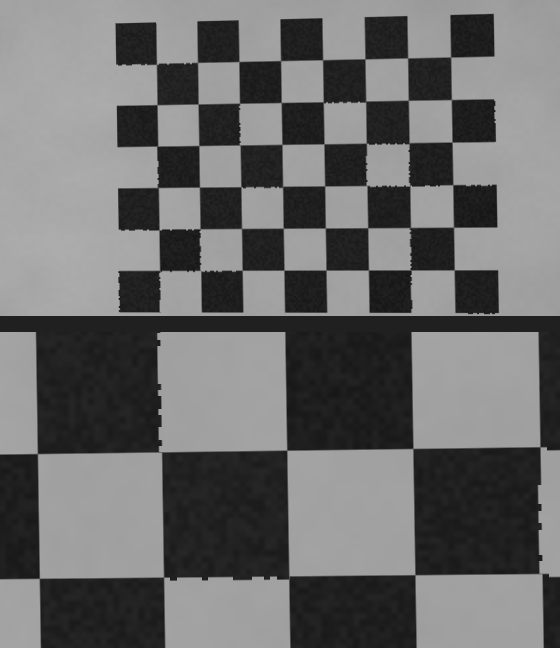
Top: the whole. Bottom: its middle third, enlarged.
Write a Shadertoy shader that draws this pattern.

```glsl
// Dark 9 by 7 checkerboard printed on grey paper, seen at a slight tilt, with ragged ink edges.

const vec2 BOARD_CELLS = vec2(9.0, 7.0);
// Board corners in canvas heights.
const vec2 BOTTOM_LEFT  = vec2(0.3796, 0.0116);
const vec2 BOTTOM_RIGHT = vec2(1.5787, 0.0093);
const vec2 TOP_RIGHT    = vec2(1.5625, 0.9560);
const vec2 TOP_LEFT     = vec2(0.3657, 0.9259);

const float PAPER_LEFT  = 0.667;
const float PAPER_RIGHT = 0.630;
const float PAPER_MOTTLE = 0.022;
const float CORNER_SHADE = 0.035;
const float INK = 0.122;
const float INK_TILE_SPREAD = 0.018;
const float INK_GRAIN = 0.045;
const float GRAIN_SCALE = 150.0;
const float WORN_EDGE_SHARE = 0.2;
const float TOOTH_DEPTH = 0.025;
const float TEETH_PER_CELL = 20.0;
const float EDGE_BLUR_PIXELS = 0.8;

float hash(vec2 p) {
    vec3 q = fract(vec3(p.xyx) * 0.1031);
    q += dot(q, q.yzx + 33.33);
    return fract((q.x + q.y) * q.z);
}

float valueNoise(vec2 p) {
    vec2 i = floor(p);
    vec2 f = fract(p);
    f = f * f * (3.0 - 2.0 * f);
    float low  = mix(hash(i), hash(i + vec2(1.0, 0.0)), f.x);
    float high = mix(hash(i + vec2(0.0, 1.0)), hash(i + 1.0), f.x);
    return mix(low, high, f.y);
}

float cross2(vec2 a, vec2 b) { return a.x * b.y - a.y * b.x; }

// Perspective map from the canvas to the unit square of the board.
vec2 canvasToBoard(vec2 p) {
    vec2 skew = BOTTOM_LEFT - BOTTOM_RIGHT + TOP_RIGHT - TOP_LEFT;
    vec2 rightSide = BOTTOM_RIGHT - TOP_RIGHT;
    vec2 topSide = TOP_LEFT - TOP_RIGHT;
    float area = cross2(rightSide, topSide);
    float g = cross2(skew, topSide) / area;
    float h = cross2(rightSide, skew) / area;
    mat3 boardToCanvas = mat3(
        vec3(BOTTOM_RIGHT * (1.0 + g) - BOTTOM_LEFT, g),
        vec3(TOP_LEFT * (1.0 + h) - BOTTOM_LEFT, h),
        vec3(BOTTOM_LEFT, 1.0));
    vec3 q = inverse(boardToCanvas) * vec3(p, 1.0);
    return q.xy / q.z;
}

// Serrated offset on a random share of the cell edges.
float edgeTeeth(vec2 edge, float along, float seed) {
    float worn = step(hash(edge + seed), WORN_EDGE_SHARE);
    float tooth = hash(vec2(floor(along * TEETH_PER_CELL), seed + edge.x));
    return worn * TOOTH_DEPTH * step(0.5, tooth);
}

// Coverage of dark ink; q is in cells, blur is the edge half-width in cells.
float inkCoverage(vec2 q, float blur) {
    vec2 nearest = floor(q + 0.5);
    vec2 cell = floor(q);
    q += vec2(edgeTeeth(vec2(nearest.x, cell.y), q.y, 17.0),
              edgeTeeth(vec2(cell.x, nearest.y), q.x, 61.0));

    vec2 line = clamp(nearest, vec2(1.0), BOARD_CELLS - 1.0);
    vec2 side = clamp((q - line) / blur, -1.0, 1.0);
    float parity = 1.0 - 2.0 * mod(line.x + line.y, 2.0);
    float checker = 0.5 + 0.5 * parity * side.x * side.y;

    vec2 inset = min(q, BOARD_CELLS - q);
    return checker * smoothstep(-blur, blur, min(inset.x, inset.y));
}

float paperTone(vec2 p, float aspect) {
    float tone = mix(PAPER_LEFT, PAPER_RIGHT, smoothstep(0.1, 0.8, p.x));
    tone += 0.015 * smoothstep(1.3, 1.75, p.x);
    vec2 fromCentre = (p - vec2(0.5 * aspect, 0.42)) / vec2(0.5 * aspect, 0.6);
    tone -= CORNER_SHADE * smoothstep(0.75, 1.5, length(fromCentre));
    tone += PAPER_MOTTLE * (valueNoise(p * 9.0) - 0.5);
    return tone + 0.01 * (valueNoise(p * 60.0) - 0.5);
}

float inkTone(vec2 p, vec2 cell) {
    float tone = INK + INK_TILE_SPREAD * (hash(cell + 5.0) - 0.5);
    tone += 0.012 * (p.y - p.x * 0.6);
    return tone + INK_GRAIN * (valueNoise(p * GRAIN_SCALE) - 0.5);
}

void mainImage(out vec4 fragColor, in vec2 fragCoord) {
    vec2 p = fragCoord / iResolution.y;
    vec2 q = canvasToBoard(p) * BOARD_CELLS;
    float cellHeight = distance(TOP_LEFT, BOTTOM_LEFT) / BOARD_CELLS.y;
    float blur = EDGE_BLUR_PIXELS / (iResolution.y * cellHeight);

    float paper = paperTone(p, iResolution.x / iResolution.y);
    float tone = mix(paper, inkTone(p, floor(q)), inkCoverage(q, blur));
    fragColor = vec4(vec3(tone), 1.0);
}
```
